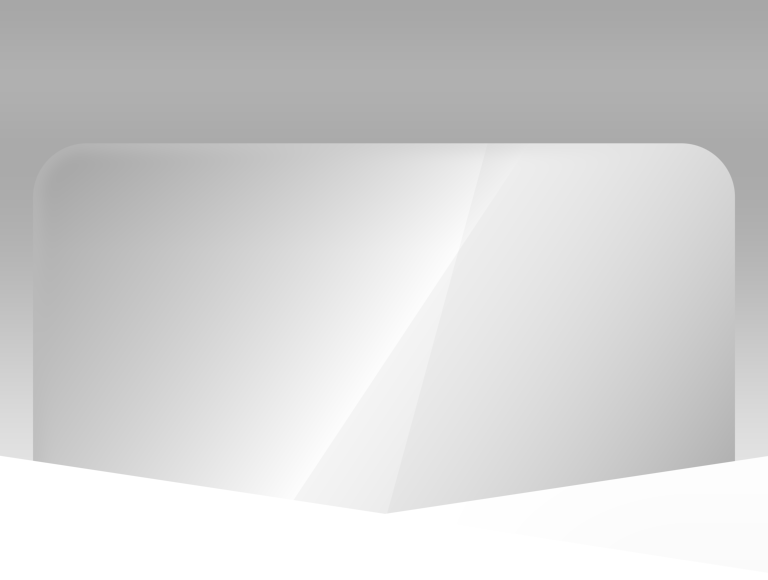
Reproduce this background procedurally as a Shadertoy shader.

```glsl
// A glossy silver panel with round upper corners on a grey backdrop, standing
// behind a white floor with a V-shaped edge. Signed distances cut the shapes;
// two crossing lines split the panel's sheen into facets.

// Layout, in units of the canvas width, origin at the lower left
const float CANVAS_HEIGHT = 0.754;
const vec2 PANEL_CENTER = vec2(0.5, 0.0339);
const vec2 PANEL_HALF = vec2(0.457, 0.5338);
const float CORNER_RADIUS = 0.07;
const vec2 DIAGONAL_TOP = vec2(0.690, 0.5677);
const vec2 DIAGONAL_BASE = vec2(0.3815, 0.1029);
const vec2 STEEP_TOP = vec2(0.635, 0.5677);
const vec2 STEEP_BASE = vec2(0.504, 0.086);
const vec2 FLOOR_TIP = vec2(0.5013, 0.086);
const float FLOOR_SLOPE = 0.1506;

// Tones
const float WALL_TOP = 0.655;
const float WALL_UPPER = 0.69;
const float WALL_MIDDLE = 0.665;
const float WALL_BASE = 0.91;
const float SHEEN_PEAK = 0.99;
const float FACET_TONE = 0.957;
const float FACET_STEP = 0.027;
const float RIM_WIDTH = 0.016;
const float RIM_STRENGTH = 0.55;
const float HAZE_DEPTH = 0.018;

// Signed distance to a line running downward; positive on its right
float rightOfLine(vec2 p, vec2 top, vec2 base) {
    vec2 along = normalize(base - top);
    return dot(p - top, vec2(-along.y, along.x));
}

float roundedBox(vec2 p, vec2 halfSize, float radius) {
    vec2 q = abs(p) - halfSize + radius;
    return length(max(q, 0.0)) + min(max(q.x, q.y), 0.0) - radius;
}

// Smooth step across one pixel, 1 where the distance is positive
float edge(float dist) {
    float pixel = 1.0 / iResolution.x;
    return smoothstep(-0.75 * pixel, 0.75 * pixel, dist);
}

float wallTone(float y) {
    float tone = mix(WALL_BASE, WALL_MIDDLE, smoothstep(0.06, 0.56, y));
    tone = mix(tone, WALL_UPPER, smoothstep(0.55, 0.65, y));
    return mix(tone, WALL_TOP, smoothstep(0.65, CANVAS_HEIGHT, y));
}

float panelTone(vec2 p, float inset) {
    float diagonal = rightOfLine(p, DIAGONAL_TOP, DIAGONAL_BASE);
    float steep = rightOfLine(p, STEEP_TOP, STEEP_BASE);

    // Sheen brightens up to the diagonal, then falls off past it
    float before = min(diagonal, 0.0);
    float after = max(diagonal, 0.0);
    float rise = SHEEN_PEAK + 0.806 * before + 0.354 * before * before;
    rise -= 0.23 * max(p.y - 0.428, 0.0);
    float fall = FACET_TONE - 0.23 * after - 0.65 * after * after;
    float tone = mix(rise, fall, edge(diagonal)) - FACET_STEP * edge(steep);

    // Soft rim, fading toward the right side
    float rimTone = mix(0.73, 0.90, p.x);
    float rim = RIM_STRENGTH * exp(-pow(inset / RIM_WIDTH, 2.0));
    rim *= 1.0 - smoothstep(0.6, 0.95, p.x);
    return mix(tone, rimTone, rim);
}

// White floor with a faint wedge of haze on the right
float floorTone(vec2 p) {
    float hazeLine = FLOOR_TIP.y - 0.154 * (p.x - FLOOR_TIP.x);
    float haze = edge(p.y - hazeLine) * smoothstep(0.5, 0.9, p.x);
    float fade = mix(0.4, 1.0, smoothstep(0.16, 0.01, p.y));
    return 1.0 - HAZE_DEPTH * haze * fade;
}

void mainImage(out vec4 fragColor, in vec2 fragCoord) {
    vec2 p = fragCoord / iResolution.xy * vec2(1.0, CANVAS_HEIGHT);

    float panelInset = -roundedBox(p - PANEL_CENTER, PANEL_HALF, CORNER_RADIUS);
    float floorEdge = FLOOR_TIP.y + FLOOR_SLOPE * abs(p.x - FLOOR_TIP.x);

    float tone = wallTone(p.y);
    tone = mix(tone, panelTone(p, max(panelInset, 0.0)), edge(panelInset));
    tone = mix(tone, floorTone(p), edge(floorEdge - p.y));

    fragColor = vec4(vec3(clamp(tone, 0.0, 1.0)), 1.0);
}
```
